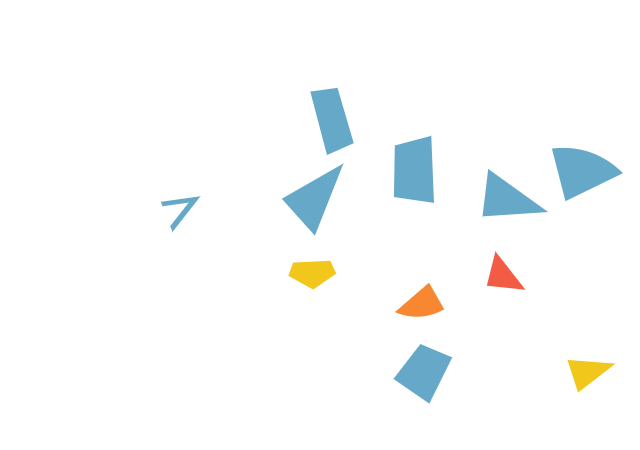
A Shadertoy shader for this background:

```glsl
// Flat paper shards in blue, yellow and warm red scattered on white, mostly to the right.
// A low-discrepancy sequence spreads them; each is a convex polygon cut from half planes
// whose corners sit unevenly on an ellipse.

// Corner k of shard i, on an ellipse of the given radius and stretch
vec2 corner(int k, int sides, int i, float radius, float stretch) {
    k = k % sides;
    float wobble = 0.2 * sin(float(k) * 2.3 + float(i) * 1.7);
    float angle = 6.28319 * (float(k) + 0.5 + wobble) / float(sides);
    return radius * vec2(cos(angle) / stretch, sin(angle) * stretch);
}

// Signed distance to shard i; one edge may bulge outwards
float shard(vec2 q, int i, int sides, float radius, float stretch, float bulge) {
    float d = -1.0;
    for (int k = 0; k < sides; k++) {
        vec2 a = corner(k, sides, i, radius, stretch);
        vec2 edge = corner(k + 1, sides, i, radius, stretch) - a;
        float len = length(edge);
        float t = dot(q - a, edge) / (len * len);
        float side = dot(q - a, vec2(edge.y, -edge.x)) / len;
        if (k == 1) side -= bulge * len * 4.0 * t * (1.0 - t);
        d = max(d, side);
    }
    return d;
}

vec3 shardColor(int i) {
    if (i % 5 == 1) return vec3(0.94, 0.78, 0.10);
    if (i % 5 == 3) return i < 5 ? vec3(0.95, 0.36, 0.27) : vec3(0.97, 0.53, 0.19);
    return vec3(0.40, 0.66, 0.78);
}

void mainImage(out vec4 fragColor, in vec2 fragCoord) {
    vec2 p = fragCoord / iResolution.y;
    vec3 color = vec3(1.0);

    for (int i = 0; i < 11; i++) {
        float n = float(i);
        float vary = fract(n * 0.618);

        // Even scatter, crowded to the right and sloping down
        vec2 spread = fract(vec2(0.46, 0.79) + n * vec2(0.7549, 0.5698));
        vec2 center;
        center.x = mix(0.37, 1.32, pow(spread.x, 0.7));
        center.y = mix(0.12, 0.74, spread.y) - 0.2 * (center.x - 0.95);

        // Shape: mostly triangles, some quads, one pentagon
        bool accent = i % 5 == 1 || i % 5 == 3;
        bool chevron = i == 10;
        int sides = i == 1 ? 5 : (i % 9 == 0 || i == 4) ? 4 : 3;
        float radius = (0.09 - 0.02 * vary) * sqrt(3.0 / float(sides));
        radius *= chevron ? 0.6 : accent ? 0.75 : 1.0;
        float stretch = sides > 3 ? 1.5 - 0.5 * vary : i == 8 ? 0.65 : 1.0;
        float bulge = i % 6 == 2 ? 0.12 : 0.0;

        // Quads lean a little, the others turn freely
        float turn = sides == 4 ? -0.6 * sin(n * 0.4) : n * 1.62;
        float c = cos(turn), s = sin(turn);
        vec2 q = mat2(c, -s, s, c) * (p - center);

        float d = shard(q, i, sides, radius, stretch, bulge);
        // Notch the chevron with a shifted copy of itself
        if (chevron) d = max(d, -shard(q - vec2(0.03, 0.0), i, sides, radius, stretch, bulge));

        color = mix(color, shardColor(i), clamp(0.5 - d * iResolution.y, 0.0, 1.0));
    }
    fragColor = vec4(color, 1.0);
}
```
